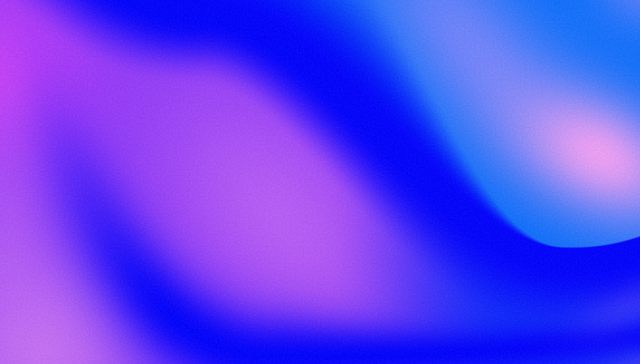
Write a Shadertoy shader that draws this background.

```glsl
// Soft violet, blue and pink gradient waves with a faint film grain.
// Two height curves carry blue bands; gaussian glows tint the areas between,
// and the upper band's rim sharpens into a crisp edge toward the right.

#define BLUE      vec3(0.030, 0.030, 0.975)
#define DEEP_BLUE vec3(0.080, 0.180, 0.970)
#define AZURE     vec3(0.030, 0.430, 0.970)
#define LAVENDER  vec3(0.500, 0.530, 0.970)
#define PINK      vec3(0.910, 0.620, 0.945)
#define VIOLET    vec3(0.540, 0.220, 0.960)
#define MAGENTA   vec3(0.760, 0.260, 0.960)
#define ORCHID    vec3(0.710, 0.370, 0.950)
#define GRAIN_AMOUNT 0.030
#define GRAIN_SCALE  190.0

// Height of the main band: an S-shaped descent with upturned ends
float bandHeight(float x) {
    float left = max(0.55 - x, 0.0);
    float right = max(x - 1.57, 0.0);
    return 0.97 - 0.675 * smoothstep(0.55, 1.55, x)
         + 1.4 * left * left + 0.9 * right * right;
}

// Height of the lower valley: steep at left, almost flat at right
float valleyHeight(float x) {
    float left = max(0.74 - x, 0.0);
    float right = max(x - 0.9, 0.0);
    return 0.02 + 1.5 * left * left + 0.08 * right * right;
}

// Vertical offset corrected by slope, close to a signed distance
float curveDistance(float offset, float slope) {
    return offset * inversesqrt(1.0 + slope * slope);
}

// Elliptical gaussian, rotated by angle
float glow(vec2 p, vec2 center, vec2 radius, float angle) {
    float c = cos(angle), s = sin(angle);
    vec2 q = p - center;
    q = vec2(c * q.x + s * q.y, c * q.y - s * q.x) / radius;
    return exp(-dot(q, q));
}

// Gradient noise
vec2 hashGradient(vec2 cell) {
    vec3 h = fract(cell.xyx * vec3(0.1031, 0.1030, 0.0973));
    h += dot(h, h.yzx + 33.33);
    float angle = 6.2832 * fract((h.x + h.y) * h.z);
    return vec2(cos(angle), sin(angle));
}

float gradientNoise(vec2 p) {
    vec2 i = floor(p), f = fract(p);
    vec2 u = f * f * f * (f * (f * 6.0 - 15.0) + 10.0);
    vec2 e = vec2(1.0, 0.0);
    float a = dot(hashGradient(i), f);
    float b = dot(hashGradient(i + e.xy), f - e.xy);
    float c = dot(hashGradient(i + e.yx), f - e.yx);
    float d = dot(hashGradient(i + e.xx), f - e.xx);
    return mix(mix(a, b, u.x), mix(c, d, u.x), u.y);
}

// Violet field under the main band
vec3 lowerField(vec2 p) {
    vec3 color = VIOLET;
    color = mix(color, MAGENTA, glow(p, vec2(0.03, 0.80), vec2(0.20, 0.25), 0.0));
    color = mix(color, ORCHID, 0.6 * glow(p, vec2(0.0, 0.35), vec2(0.16, 0.3), 0.0));
    color = mix(color, ORCHID, glow(p, vec2(0.77, 0.40), vec2(0.42, 0.25), -0.85));
    color = mix(color, vec3(0.76, 0.44, 0.94), glow(p, vec2(0.12, 0.03), vec2(0.28, 0.30), 0.3));
    color = mix(color, DEEP_BLUE, smoothstep(0.88, 1.40, p.x));

    // Blue valley, fading out toward the upper left
    float h = 0.002;
    float slope = (valleyHeight(p.x + h) - valleyHeight(p.x - h)) / (2.0 * h);
    float d = curveDistance(p.y - valleyHeight(p.x), slope);
    float width = mix(0.12, 0.055, smoothstep(0.6, 1.4, p.x));
    float strength = smoothstep(-0.02, 0.48, p.x);
    color = mix(color, BLUE, strength * exp(-d * d / (width * width)));

    // Faint violet lights at the right border
    float lights = glow(p, vec2(1.75, 0.20), vec2(0.16, 0.07), 0.5)
                 + glow(p, vec2(1.77, -0.03), vec2(0.13, 0.06), 0.2);
    return mix(color, vec3(0.36, 0.30, 0.96), 0.7 * min(lights, 1.0));
}

// Azure field over the main band, with a lavender streak and a pink core
vec3 upperField(vec2 p) {
    vec3 color = AZURE;
    color = mix(color, LAVENDER, 0.85 * glow(p, vec2(1.29, 0.87), vec2(0.42, 0.17), -0.88));
    color = mix(color, LAVENDER, 0.8 * glow(p, vec2(1.80, 1.05), vec2(0.16, 0.13), 0.0));
    return mix(color, PINK, glow(p, vec2(1.64, 0.575), vec2(0.26, 0.155), -0.5));
}

void mainImage(out vec4 fragColor, in vec2 fragCoord) {
    // The layout spans 1.75 by 1 units, stretched to the canvas
    vec2 p = fragCoord / iResolution.xy * vec2(1.75, 1.0);

    float h = 0.002;
    float slope = (bandHeight(p.x + h) - bandHeight(p.x - h)) / (2.0 * h);
    float d = curveDistance(p.y - bandHeight(p.x), slope);

    // Blend both fields into the blue band
    float rimEnd = mix(0.28, 0.028, smoothstep(0.95, 1.52, p.x));
    vec3 color = mix(lowerField(p), BLUE, smoothstep(-0.21, -0.03, d));
    color = mix(color, upperField(p), smoothstep(0.022, rimEnd, d));

    color += GRAIN_AMOUNT * gradientNoise(p * GRAIN_SCALE);
    fragColor = vec4(clamp(color, 0.0, 1.0), 1.0);
}
```
